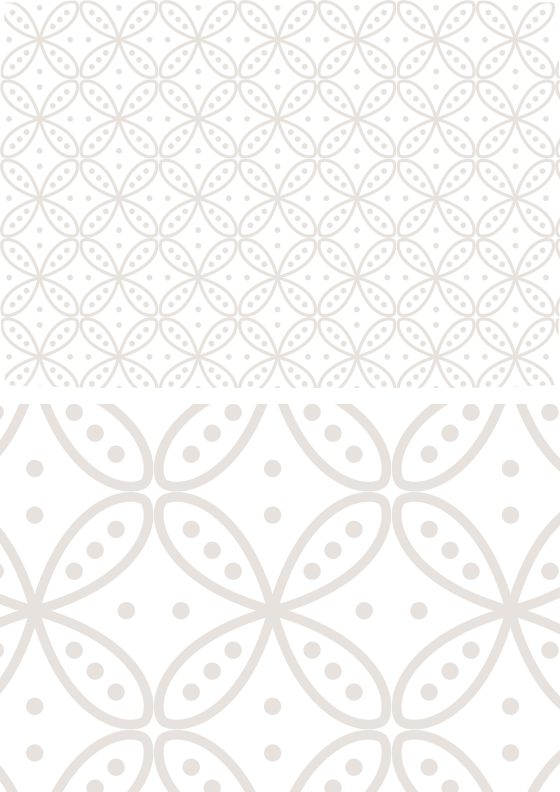
Top, the full canvas; bottom, a detail of the centre.
A WebGL 1 fragment shader for this pattern:

```glsl
precision highp float;
// Pale four-petal flowers on a square grid, with dots in the petals and gaps.
// Each tile is folded onto half a petal, whose outline is a sampled curve;
// strokes and discs come from distances, and the print thins at its corners.

uniform vec2 u_resolution;

const vec3 PAPER = vec3(1.0);
const vec3 INK = vec3(0.905, 0.887, 0.865);
const float TILE_SIZE = 0.1416;     // fraction of the canvas width
const float STROKE_RADIUS = 0.0205; // the rest are in tile units
const float DOT_RADIUS = 0.0365;
const float PETAL_LENGTH = 0.654;
const float PETAL_SWELL = 0.375;
const int OUTLINE_STEPS = 24;

float segmentDistance(vec2 p, vec2 a, vec2 b) {
  vec2 ab = b - a;
  float h = clamp(dot(p - a, ab) / dot(ab, ab), 0.0, 1.0);
  return length(p - a - ab * h);
}

// Half outline: x runs along the petal, y is its half width.
// Steps crowd together toward the blunt tip.
vec2 petalOutline(float s, float petalLength, float swell) {
  float rest = 1.0 - s;
  float t = 1.0 - rest * rest;
  return vec2(petalLength * t, swell * t * pow(max(rest, 0.0001), 1.24));
}

float petalDistance(vec2 p, float petalLength, float swell) {
  float nearest = 1.0;
  vec2 previous = vec2(0.0);
  for (int i = 1; i <= OUTLINE_STEPS; i++) {
    float s = float(i) / float(OUTLINE_STEPS);
    vec2 current = petalOutline(s, petalLength, swell);
    nearest = min(nearest, segmentDistance(p, previous, current));
    previous = current;
  }
  return nearest;
}

// Three dots along each petal, one in each gap between petals.
float dotDistance(vec2 quadrant, float radius) {
  float nearest = min(length(quadrant - vec2(0.385, 0.0)),
                      length(quadrant - vec2(0.0, 0.402)));
  for (int i = 0; i < 3; i++) {
    float along = 0.166 + 0.088 * float(i);
    nearest = min(nearest, length(quadrant - vec2(along)));
  }
  return nearest - radius;
}

float flowerDistance(vec2 p) {
  vec2 quadrant = abs(p);
  vec2 petalSpace = vec2(quadrant.x + quadrant.y,
                         abs(quadrant.x - quadrant.y)) * 0.70711;
  float outline = petalDistance(petalSpace, PETAL_LENGTH, PETAL_SWELL);
  return min(outline - STROKE_RADIUS, dotDistance(quadrant, DOT_RADIUS));
}

// Margin that bows inward toward the corners of the sheet.
float sheetDistance(vec2 p, vec2 halfSize, vec2 inset) {
  vec2 side = abs(p);
  vec2 along = side / halfSize;
  vec2 bow = inset * along.yx * along.yx * along.yx;
  vec2 outside = side - halfSize + bow;
  return max(outside.x, outside.y);
}

float coverage(float distance, float pixel) {
  return 1.0 - smoothstep(-0.7 * pixel, 0.7 * pixel, distance);
}

void main() {
  float pixel = 1.0 / u_resolution.x;
  vec2 sheet = u_resolution * pixel;
  vec2 position = gl_FragCoord.xy * pixel;

  // The grid starts at the top left corner.
  vec2 fromTop = vec2(position.x, sheet.y - position.y);
  vec2 tile = fract(fromTop / TILE_SIZE) - 0.5;
  float ink = coverage(flowerDistance(tile), pixel / TILE_SIZE);

  // Worn corners, with a pixel of paper beyond the edge left untouched.
  float edge = sheetDistance(position - 0.5 * sheet, 0.5 * sheet,
                             vec2(0.012, 0.007));
  ink *= coverage(edge - pixel, pixel);

  gl_FragColor = vec4(mix(PAPER, INK, ink), 1.0);
}
```
